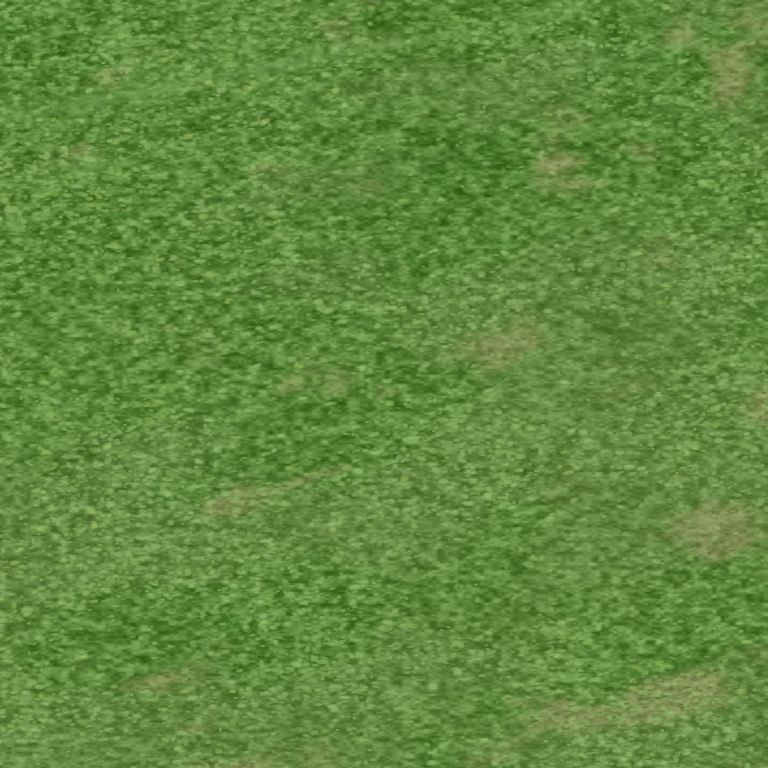
Give the GLSL for this texture, as a WebGL 1 fragment shader.

```glsl
precision highp float;
// Mown meadow turf: fine green grain, pale clover flecks, dry patches and faint slanted tracks.
uniform vec2 u_resolution;

const vec3 GRASS = vec3(0.345, 0.520, 0.215);
const vec3 CLOVER = vec3(0.550, 0.710, 0.425);
const vec3 CLOVER_YELLOW = vec3(0.580, 0.705, 0.350);
const vec3 SHADE = vec3(0.255, 0.420, 0.135);
const vec3 DRY = vec3(0.540, 0.560, 0.350);
const vec3 TRACK = vec3(0.450, 0.620, 0.330);
const vec3 MUTED = vec3(0.405, 0.530, 0.275);
const vec2 LARGE_CELLS = vec2(80.0, 118.0);
const vec2 SMALL_CELLS = vec2(125.0, 190.0);
const vec2 GRAIN_CELLS = vec2(85.0, 165.0);
const float GRAIN_CONTRAST = 0.36;
const float SLOPE = 0.19;

float hash(vec2 p) {
  vec3 q = fract(vec3(p.xyx) * 0.1031);
  q += dot(q, q.yzx + 33.33);
  return fract((q.x + q.y) * q.z);
}

float noise(vec2 p) {
  vec2 i = floor(p), f = fract(p);
  f = f * f * (3.0 - 2.0 * f);
  float low = mix(hash(i), hash(i + vec2(1.0, 0.0)), f.x);
  float high = mix(hash(i + vec2(0.0, 1.0)), hash(i + 1.0), f.x);
  return mix(low, high, f.y);
}

float fbm(vec2 p) {
  float sum = 0.0, weight = 0.53;
  for (int i = 0; i < 4; i++) {
    sum += weight * noise(p);
    p = p * 2.03 + 17.7;
    weight *= 0.5;
  }
  return sum;
}

// Scattered rounded leaves: x is coverage, y a random tint.
vec2 flecks(vec2 uv, vec2 cells, float density, float seed) {
  vec2 p = uv * cells, base = floor(p);
  vec2 best = vec2(0.0);
  for (int y = -1; y <= 1; y++) {
    for (int x = -1; x <= 1; x++) {
      vec2 id = base + vec2(float(x), float(y));
      vec2 key = id + seed;
      vec2 jitter = vec2(hash(key + 11.3), hash(key + 47.9));
      vec2 size = mix(vec2(0.27, 0.25), vec2(0.62, 0.50),
                      vec2(hash(key + 71.1), hash(key + 93.7)));
      vec2 d = p - id - jitter;
      d.y -= d.x * (hash(key + 5.7) - 0.4) * 0.6;
      d = abs(d) / size;
      float radius = pow(dot(d * d, d) + 0.0001, 0.3333);
      float cover = 1.0 - smoothstep(0.5, 1.3, radius);
      cover *= step(hash(key + 29.3), density) * mix(0.35, 1.0, hash(key + 61.9));
      if (cover > best.x) best = vec2(cover, hash(key + 83.1));
    }
  }
  return best;
}

// Soft slanted band through (0, height) with a given half width.
float track(vec2 uv, float height, float slope, float width) {
  float wobble = 0.006 * (noise(uv * vec2(7.0, 3.0)) - 0.5);
  float d = (uv.y - height - slope * uv.x + wobble) / width;
  return exp(-d * d);
}

void main() {
  vec2 uv = gl_FragCoord.xy / u_resolution.y;
  vec2 slant = vec2(uv.x + SLOPE * uv.y, uv.y - SLOPE * uv.x);

  // Grass grain and broad tonal drift
  float grain = 0.60 * noise(uv * GRAIN_CELLS) + 0.40 * noise(uv * GRAIN_CELLS * 2.1 + 31.0);
  float drift = fbm(slant * vec2(4.0, 9.0) + 5.0) - 0.5;
  vec3 color = GRASS + (grain - 0.5) * GRAIN_CONTRAST * vec3(1.0, 1.0, 0.9);
  color += drift * vec3(0.11, 0.06, 0.08);

  // Worn, greyer turf grows towards the right and the bottom
  float wear = fbm(slant * vec2(3.5, 8.0) + 40.0) + 0.16 * (uv.x - uv.y);
  color = mix(color, MUTED + (grain - 0.5) * 0.25, 0.65 * smoothstep(0.43, 0.68, wear));
  float dry = smoothstep(0.60, 0.83, fbm(slant * vec2(8.0, 14.0) + 73.0) + 0.14 * (uv.x - uv.y));
  float scar = track(uv, 0.257, 0.30, 0.007);
  scar *= smoothstep(0.29, 0.34, uv.x) * (1.0 - smoothstep(0.43, 0.48, uv.x));
  color = mix(color, DRY + (grain - 0.5) * 0.2, max(0.75 * dry, 0.6 * scar));

  // Wheel tracks
  float upper = track(uv, 0.845, SLOPE, 0.010) * (1.0 - 0.7 * smoothstep(0.4, 0.8, uv.x));
  float lower = track(uv, 0.762, 0.20, 0.007);
  float tracks = max(0.65 * upper, 0.38 * lower);
  color = mix(color, TRACK + (grain - 0.5) * 0.15, tracks);

  // Dark gaps, then clover leaves gathered in drifting clumps
  float clump = fbm(slant * vec2(4.5, 8.0) + 90.0);
  float density = smoothstep(0.30, 0.76, clump + 0.10 * (0.5 - uv.x));
  density = (0.06 + 0.55 * density) * (1.0 - 0.7 * tracks);
  vec2 gap = flecks(uv, SMALL_CELLS, 0.12 + 0.35 * density, 211.0);
  color = mix(color, SHADE, 0.55 * gap.x);
  vec2 small = flecks(uv, SMALL_CELLS, 0.75 * density, 307.0);
  vec2 large = flecks(uv, LARGE_CELLS, 0.80 * density, 401.0);
  color = mix(color, mix(CLOVER, CLOVER_YELLOW, small.y), 0.65 * small.x);
  vec3 leaf = mix(CLOVER, CLOVER_YELLOW, smoothstep(0.5, 1.0, large.y));
  color = mix(color, leaf + (grain - 0.5) * 0.12, 0.75 * large.x);

  gl_FragColor = vec4(clamp(color, 0.0, 1.0), 1.0);
}
```
